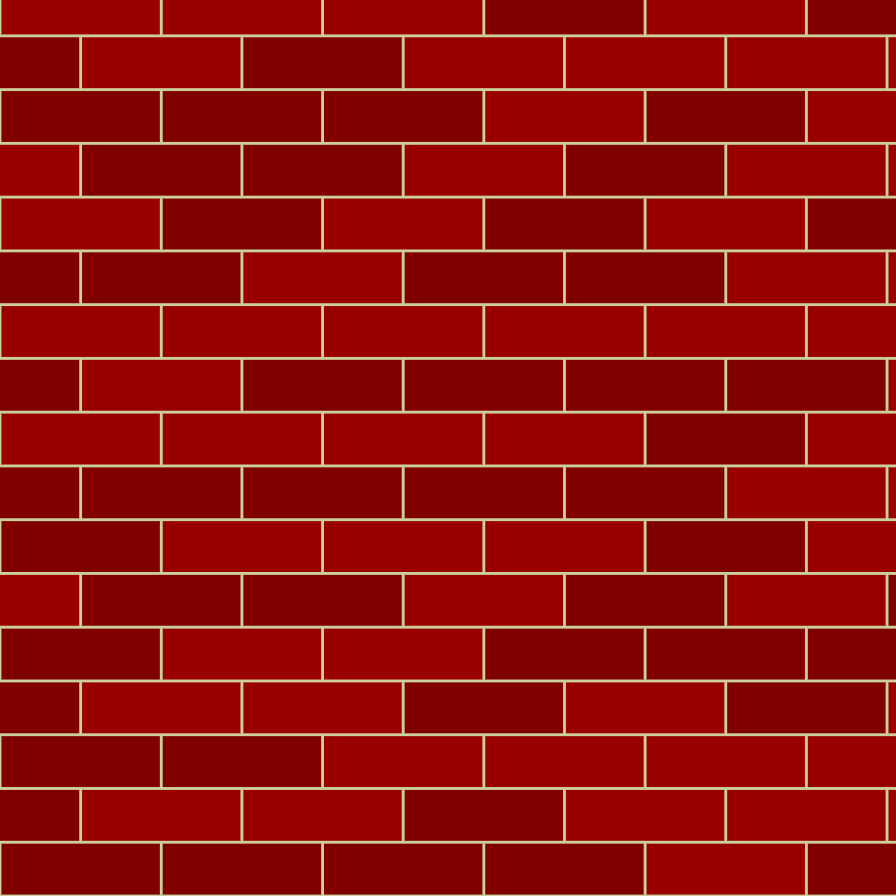
Give the GLSL for this pattern, as a Shadertoy shader.

```glsl
// Red brick wall in running bond with thin pale mortar joints.

float hash(vec2 p) {
    return fract(sin(dot(p, vec2(127.1, 311.7))) * 43758.5453);
}

void mainImage(out vec4 fragColor, in vec2 fragCoord) {
    vec2 uv = fragCoord / iResolution.y;
    float pixel = 1.0 / iResolution.y;

    // Brick grid: every other course shifts by half a brick
    vec2 brickSize = vec2(0.18, 0.06);
    vec2 grid = uv / brickSize;
    grid.x += 0.5 * mod(floor(grid.y), 2.0);
    vec2 brickId = floor(grid);

    // Each brick is either bright or dark red
    float dark = step(hash(brickId), 0.49);
    vec3 brick = mix(vec3(0.6, 0.0, 0.0), vec3(0.5, 0.0, 0.0), dark);

    // Distance to the nearest joint centre line
    vec2 toJoint = (0.5 - abs(fract(grid) - 0.5)) * brickSize;
    float jointDist = min(toJoint.x, toJoint.y);
    float mortar = clamp(0.5 + (0.0016 - jointDist) / pixel, 0.0, 1.0);

    fragColor = vec4(mix(brick, vec3(0.80, 0.81, 0.61), mortar), 1.0);
}
```
